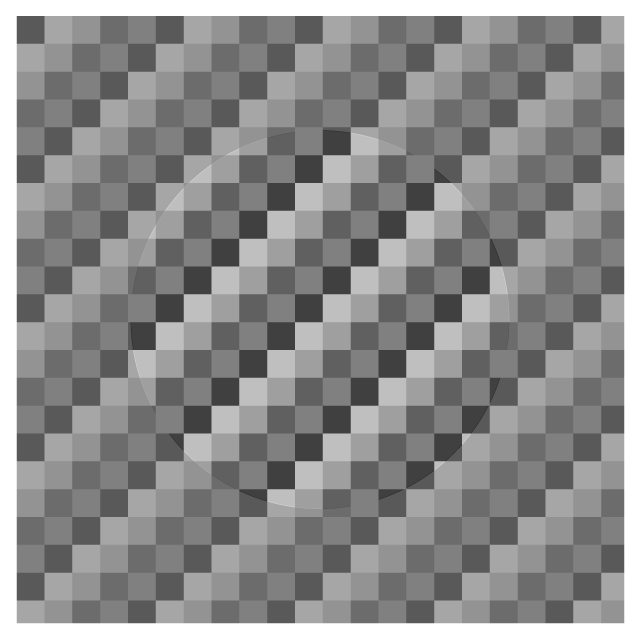
A WebGL 1 fragment shader for this pattern:

```glsl
precision highp float;
// Diagonal bands of gray checks on white, with a disc of stronger contrast.

uniform vec2 u_resolution;

#define PANEL_MIN vec2(0.0260, 0.0260)
#define PANEL_MAX vec2(0.9753, 0.9750)
#define CELL 0.04349
#define DISC_CENTER vec2(0.5, 0.5006)
#define DISC_RADIUS 0.296
#define RIM_WIDTH 0.001
#define OUTER_CONTRAST 0.15
#define DISC_CONTRAST 0.25
#define RIM_CONTRAST 0.32
#define SAMPLES 4

// Signed tone of the five-step cycle, from -1 (dark) to 1 (light)
float bandTone(float phase) {
  if (phase < 0.5) return -1.0;
  if (phase < 1.5) return 1.0;
  if (phase < 2.5) return 0.5;
  if (phase < 3.5) return -0.5;
  return 0.0;
}

float contrastAt(vec2 p) {
  float d = length(p - DISC_CENTER) - DISC_RADIUS;
  if (d > 0.0) return OUTER_CONTRAST;
  return d > -RIM_WIDTH ? RIM_CONTRAST : DISC_CONTRAST;
}

float shade(vec2 p) {
  // White margin
  if (any(lessThan(p, PANEL_MIN)) || any(greaterThan(p, PANEL_MAX))) return 1.0;

  // Columns run right and rows run down from the upper left corner
  vec2 offset = vec2(p.x - PANEL_MIN.x, PANEL_MAX.y - p.y);
  vec2 cell = floor(offset / CELL);
  float phase = mod(cell.x + cell.y, 5.0);
  return 0.5 + contrastAt(p) * bandTone(phase);
}

void main() {
  // Average a grid of samples within the pixel to smooth every edge
  float total = 0.0;
  float n = float(SAMPLES);
  for (int j = 0; j < SAMPLES; j++) {
    for (int i = 0; i < SAMPLES; i++) {
      vec2 jitter = (vec2(float(i), float(j)) + 0.5) / n - 0.5;
      total += shade((gl_FragCoord.xy + jitter) / u_resolution);
    }
  }
  gl_FragColor = vec4(vec3(total / (n * n)), 1.0);
}
```
